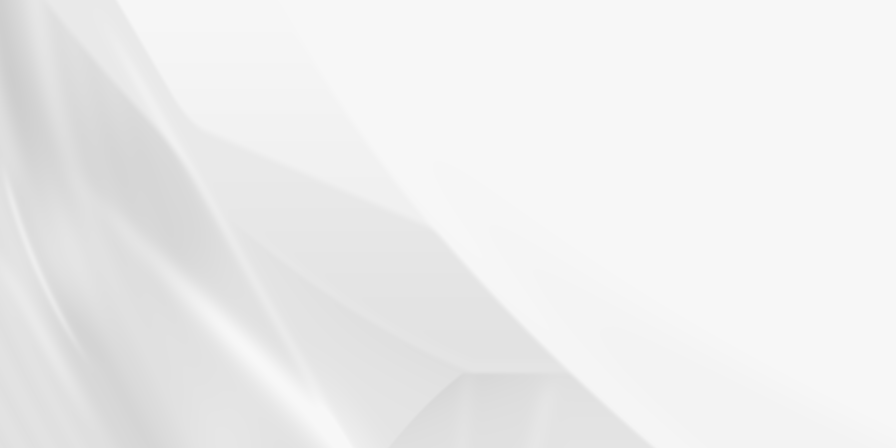
A Shadertoy shader for this background:

```glsl
// Pale translucent fabric draped from the upper left, fading into a white ground.

// Soft ridge: 1 on the line, fading over the given width.
float ridge(float dist, float width) {
    return exp(-dist * dist / (width * width));
}

// Elliptical pool of light or shade.
float pool(vec2 p, vec2 center, vec2 radius) {
    vec2 d = (p - center) / radius;
    return exp(-dot(d, d));
}

// Smooth step across an edge: 0 before it, 1 after it.
float past(float dist, float softness) {
    return smoothstep(-softness, softness, dist);
}

float softMin(float a, float b, float k) {
    float h = max(k - abs(a - b), 0.0) / k;
    return min(a, b) - h * h * k * 0.25;
}

void mainImage(out vec4 fragColor, in vec2 fragCoord) {
    // x runs right, t runs down, both in canvas heights
    vec2 p = fragCoord / iResolution.y;
    p.y = 1.0 - p.y;
    float x = p.x, t = p.y;

    // Signed distances, positive inside each layer
    float haze = 0.80 + 0.25 * t + 0.97 * t * t - x;
    float veil = 0.625 + 0.5 * t + 0.333 * t * t - x;
    float crest = t - softMin(1.7 * (x - 0.26), 0.28 + 0.43 * (x - 0.43), 0.05);
    float seam = 0.205 + 0.575 * t - x;
    float cloth = softMin(0.10 + 0.8 * t + 0.25 * t * t - x, seam, 0.03);

    // White ground, wide haze and sheer veil
    float tone = 0.969;
    tone -= 0.016 * past(haze, 0.13) * smoothstep(0.1, 0.9, t);
    tone += 0.008 * ridge(veil + 0.05, 0.06) * smoothstep(0.2, 0.6, t);
    float veilMask = past(veil, 0.012);
    tone = mix(tone, 0.957 - 0.035 * t, veilMask * smoothstep(-0.2, 0.4, t));

    // Second layer under the crest, with a shaded lower fold
    float layerTone = 0.915 - 0.028 * smoothstep(0.3, 0.8, t);
    float u = x - 0.52;
    float fold = t - min(0.495 + 0.86 * u - 0.43 * u * u, 0.833);
    float foldMask = past(fold, 0.008) * smoothstep(0.48, 0.58, x);
    layerTone += foldMask * (0.012 - 0.026 * exp(-max(fold, 0.0) * 9.0));
    layerTone += 0.008 * ridge(fold + 0.012, 0.015) * smoothstep(0.5, 0.7, x);
    tone = mix(tone, layerTone, past(crest, 0.012) * veilMask);

    // Small peaked fold at the bottom
    float slope = 1.034 - x;
    float peak = t - 0.833 - max(0.75 * slope + 1.5 * slope * slope, 0.0) * step(0.0, slope);
    float peakMask = past(peak, 0.006) * veilMask * (1.0 - smoothstep(1.16, 1.28, x));
    tone -= peakMask * (0.012 + 0.03 * exp(-max(peak, 0.0) * 14.0) * ridge(x - 1.0, 0.14));
    tone += 0.018 * ridge(x - 1.23 + 0.25 * (t - 0.85), 0.025) * past(t - 0.86, 0.04) * veilMask;
    tone += 0.012 * ridge(x - 1.045 + 0.1 * (t - 0.85), 0.02) * peakMask;

    // Dense cloth on the left: broad shade first
    float shade = 0.882;
    shade -= 0.040 * pool(p, vec2(0.29, 0.38), vec2(0.15, 0.16));
    shade -= 0.030 * pool(p, vec2(0.40, 0.55), vec2(0.10, 0.13));
    shade -= 0.022 * pool(p, vec2(0.14, 0.27), vec2(0.12, 0.20));
    shade += 0.018 * pool(p, vec2(0.15, 0.55), vec2(0.09, 0.14));
    shade -= 0.045 * ridge(x - 0.23 - 0.55 * (t - 0.82), 0.08) * smoothstep(0.55, 0.8, t);
    shade += 0.020 * pool(p, vec2(0.50, 1.0), vec2(0.10, 0.15));

    // Folds fanning down from the upper left corner
    float fan = x - 0.16 * t - 0.22 * t * t;
    shade -= 0.070 * ridge(fan, 0.045) * (1.0 - smoothstep(0.15, 0.55, t));
    shade += 0.022 * ridge(fan - 0.07, 0.035) * (1.0 - smoothstep(0.2, 0.6, t));
    shade += 0.006 * sin(fan * 95.0 + 2.0 * t) * ridge(x, 0.3);

    // Diagonal highlight that widens as it falls
    float gleam = x - t + 0.23;
    shade += 0.085 * ridge(gleam, 0.022 + 0.045 * t * t) * smoothstep(0.32, 0.8, t);

    // Fine bright creases near the left side
    float s = t - 0.34;
    float crease = x - 0.2 * s - 0.46 * s * s;
    float creaseSpan = smoothstep(0.0, 0.12, s) * (1.0 - smoothstep(0.35, 0.5, s));
    shade += 0.055 * ridge(crease, 0.009) * creaseSpan;
    shade -= 0.025 * ridge(crease - 0.025, 0.022) * creaseSpan;
    shade += 0.040 * ridge(x - 0.55 * (t - 0.58), 0.022) * smoothstep(0.5, 0.65, t)
           * (1.0 - smoothstep(0.75, 1.0, t));

    tone = mix(tone, shade, past(cloth, 0.014));

    // Lit seam along the cloth border
    tone += 0.028 * ridge(seam, 0.016) * smoothstep(0.0, 0.2, t);
    tone += 0.030 * ridge(seam + 0.02, 0.05) * smoothstep(0.75, 1.0, t);

    fragColor = vec4(vec3(clamp(tone, 0.0, 0.97)), 1.0);
}
```
